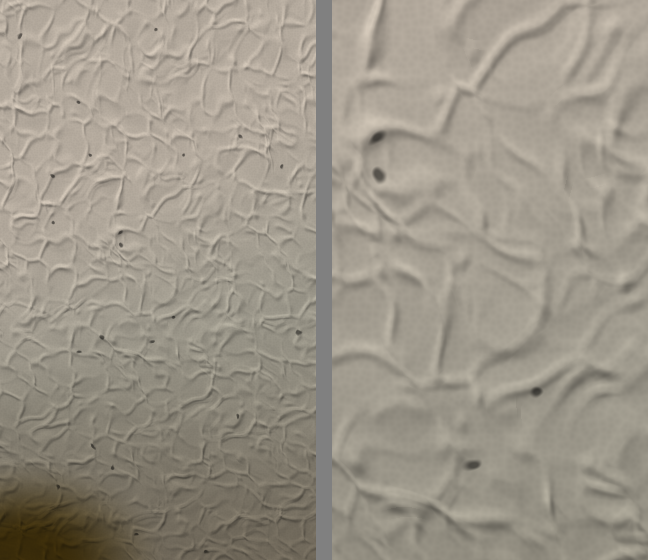
Left: the whole. Right: its middle third, enlarged.
Reproduce this texture procedurally as a Shadertoy shader.

```glsl
// Draws a rough painted plaster wall with raised ridges, lit from above, dark in the lower left corner.

vec2 hash2(vec2 cell) {
    vec3 a = fract(cell.xyx * vec3(0.1031, 0.1030, 0.0973));
    a += dot(a, a.yzx + 33.33);
    return fract((a.xx + a.yz) * a.zy);
}

// Nearest distance, second nearest distance, random id of the nearest cell
vec3 cellular(vec2 p) {
    vec2 base = floor(p), f = p - base;
    vec3 best = vec3(8.0, 8.0, 0.0);
    for (int j = -1; j <= 1; j++)
    for (int i = -1; i <= 1; i++) {
        vec2 offset = vec2(i, j);
        vec2 seed = hash2(base + offset);
        float d = length(offset + 0.1 + 0.8 * seed - f);
        if (d < best.x) best = vec3(d, best.x, fract(seed.x * 7.3 + seed.y * 3.1));
        else best.y = min(best.y, d);
    }
    return best;
}

// Layered sines that bend the ridges
vec2 wobble(vec2 p) {
    vec2 w = vec2(0.0);
    float amount = 0.3;
    for (int i = 0; i < 4; i++) {
        w += amount * sin(p.yx * vec2(1.3, 1.1) + w.yx * 2.0 + vec2(1.7, 4.1) * float(i));
        p = mat2(1.2, 1.3, -1.3, 1.2) * p;
        amount *= 0.6;
    }
    return w;
}

float ridge(vec3 c, float width) {
    float d = (c.y - c.x) / width;
    return exp(-d * d);
}

float plasterHeight(vec2 p) {
    // Cells are tall near the top and flat near the bottom
    vec2 q = vec2(13.5 * p.x, 17.0 * p.y - 2.2 * p.y * p.y);
    q += wobble(q);
    float patchy = smoothstep(0.2, 0.75, cellular(q * 0.43 + 5.0).x);
    float broken = smoothstep(0.15, 0.6, cellular(q * 0.9 + 31.0).x);
    vec3 fine = cellular(q * 1.9 + 11.0);
    vec3 drops = cellular(q * 1.35 + 57.0);

    float h = ridge(cellular(q), 0.17) * mix(0.2, 1.0, broken);
    h += 0.6 * ridge(fine, 0.24) * patchy * broken;
    h += 0.8 * exp(-28.0 * drops.x * drops.x) * smoothstep(0.45, 0.8, drops.z);
    return h + 0.35 * sin(q.x * 1.9 + 2.0 * sin(q.y * 1.3)) * sin(q.y * 2.1 + q.x);
}

// Broad light falling off from the warm top to the brown corner
vec3 wallColour(vec2 p) {
    vec3 low = vec3(0.43, 0.40, 0.345);
    vec3 cool = vec3(0.605, 0.59, 0.54);
    vec3 warm = vec3(0.71, 0.67, 0.62);
    vec3 wall = mix(low, cool, smoothstep(-0.1, 0.85, p.y));
    wall = mix(wall, warm, smoothstep(0.55, 1.35, p.y - 0.35 * (p.x - 0.5)));
    float corner = length((p - vec2(0.07, -0.02)) * vec2(1.0, 1.35));
    return mix(wall, vec3(0.225, 0.17, 0.04), smoothstep(0.48, 0.12, corner));
}

void mainImage(out vec4 fragColor, in vec2 fragCoord) {
    vec2 p = fragCoord / iResolution.x;
    vec3 colour = wallColour(p);

    // Relief: slopes towards the light brighten, slopes away darken
    vec2 toLight = vec2(-0.0026, 0.0052);
    float h = plasterHeight(p);
    float slope = plasterHeight(p - toLight) - plasterHeight(p + toLight);
    float shade = slope < 0.0 ? 0.23 * slope : 0.13 * slope;
    colour *= 1.0 + clamp(shade, -0.34, 0.16) + 0.025 * (h - 0.4);

    // Sparse dark pits
    vec3 pit = cellular(p * 15.0 + wobble(p * 40.0) * 0.25 + 73.0);
    colour *= 1.0 - 0.5 * smoothstep(0.13, 0.04, pit.x) * step(0.945, pit.z);

    // Fine paint grain
    colour *= 1.0 + 0.05 * (cellular(p * 130.0).x - 0.42);

    fragColor = vec4(colour, 1.0);
}
```
